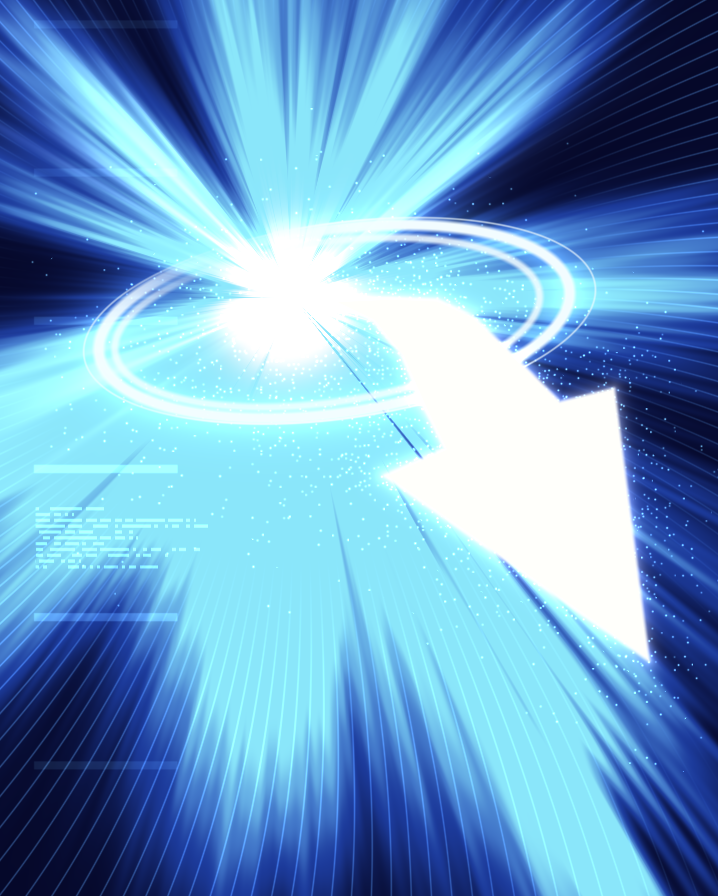
Reproduce this background procedurally as a Shadertoy shader.

```glsl
// A burst of blue light beams with a glowing tilted ring and a white arrow.
// Beams are soft lobes in angle, broken up by polar noise; the total light
// is mapped through a navy-to-white ramp, then bright shapes are laid on top.

const vec2 BURST = vec2(.326, .668);  // units: canvas heights
const vec2 POOL = vec2(.285, .43);
const vec2 RING_CENTER = vec2(.379, .642);
const vec2 RING_RADII = vec2(.288, .109);
const float RING_TILT = .14;
const float LINE_COUNT = 188.;
const float BAR_SPACING = .1654;
const vec3 NAVY = vec3(.02, .03, .16);
const vec3 ROYAL = vec3(.11, .23, .61);
const vec3 AZURE = vec3(.26, .47, .79);
const vec3 SKY = vec3(.40, .69, .90);
const vec3 CYAN = vec3(.54, .90, .98);
const vec3 WARM_WHITE = vec3(1, 1, .985);

// Each beam: direction in degrees, angular width, strength, reach
const vec4 BEAMS[11] = vec4[11](
    vec4(98, 10, .60, .58), vec4(68, 11, .47, .70), vec4(43, 6, .66, .47),
    vec4(137, 8, .55, .49), vec4(159, 6, .42, .45), vec4(203, 10, .78, .52),
    vec4(225, 10, .45, .65), vec4(267, 12, .76, .64), vec4(300, 8, .84, .88),
    vec4(3, 10, .52, .58), vec4(326, 13, .27, .75));

const vec2 ARROW[13] = vec2[13](
    vec2(.371, .664), vec2(.436, .667), vec2(.488, .665), vec2(.527, .647),
    vec2(.563, .613), vec2(.625, .551), vec2(.685, .566), vec2(.724, .263),
    vec2(.430, .469), vec2(.497, .499), vec2(.475, .544), vec2(.449, .603),
    vec2(.417, .642));

float hash(vec2 p) {
    vec3 q = fract(p.xyx * .1031);
    q += dot(q, q.yzx + 33.33);
    return fract((q.x + q.y) * q.z);
}

// Value noise around the burst, seamless over one turn
float polarNoise(float turn, float r, float count) {
    vec2 p = vec2(turn * count, r * 4.), i = floor(p), f = fract(p);
    f = f * f * (3. - 2. * f);
    vec2 a = vec2(mod(i.x, count), i.y), b = vec2(mod(i.x + 1., count), i.y), up = vec2(0, 1);
    return mix(mix(hash(a), hash(b), f.x), mix(hash(a + up), hash(b + up), f.x), f.y);
}

vec3 lightRamp(float v) {
    vec3 c = mix(NAVY, ROYAL, smoothstep(0., .25, v));
    c = mix(c, AZURE, smoothstep(.22, .40, v));
    c = mix(c, SKY, smoothstep(.38, .54, v));
    c = mix(c, CYAN, smoothstep(.52, .70, v));
    return mix(c, vec3(1), smoothstep(.80, 1.25, v));
}

float arrowDistance(vec2 p) {
    float d = 1e3, side = 1.;
    for (int i = 0, j = 12; i < 13; j = i, i++) {
        vec2 e = ARROW[j] - ARROW[i], w = p - ARROW[i];
        vec2 b = w - e * clamp(dot(w, e) / dot(e, e), 0., 1.);
        d = min(d, dot(b, b));
        bvec3 c = bvec3(p.y >= ARROW[i].y, p.y < ARROW[j].y, e.x * w.y > e.y * w.x);
        if (all(c) || !any(c)) side = -side;
    }
    return side * sqrt(d);
}

float ellipseDistance(vec2 q, vec2 radii) {
    float f = length(q / radii);
    return f * (f - 1.) / max(length(q / (radii * radii)), 1e-3);
}

float band(float d, float w, float soft) { return 1. - smoothstep(w - soft, w + soft, abs(d)); }
float lobe(float x, float width) { return exp(-x * x / (width * width)); }
float glow(vec2 v, float radius) { return lobe(length(v), radius); }

// Box from its center and half size
float box(vec2 p, vec2 c, vec2 h, float soft) {
    return band(p.x - c.x, h.x, soft) * band(p.y - c.y, h.y, soft);
}

void mainImage(out vec4 fragColor, in vec2 fragCoord) {
    float px = 1. / iResolution.y;
    vec2 p = fragCoord * px, v = p - BURST;
    float r = length(v), angle = atan(v.y, v.x), turn = angle / 6.28318 + .5;

    // Beams, streaks and the pool of light below the burst
    float light = .02;
    for (int i = 0; i < 11; i++) {
        vec4 b = BEAMS[i];
        float d = (mod(degrees(angle) - b.x + 180., 360.) - 180.) / b.y;
        light += b.z * exp(-.5 * d * d - pow(r / b.w, 4.));
    }
    float fine = polarNoise(turn, r, 190.);
    float streak = .4 * polarNoise(turn, r, 70.) + .35 * fine + .25 * polarNoise(turn, r, 430.);
    float lowerRight = lobe(angle + .75, .42);
    light += .36 * glow(v, .2) + .46 * glow(p - POOL, .165);
    light *= 1. + (streak - .48) * mix(1., 2.3, lowerRight);
    light = .8 * smoothstep(0., .8, light);
    light += .9 * glow(v + vec2(.008, .003), .062) + .16 * glow(v, .12);
    vec3 color = lightRamp(light);

    // Pale threads along three beams
    float threads = lobe(angle - 2.45, .25) + .6 * lobe(angle + 2.75, .18) + .6 * lobe(angle - .72, .16);
    color += vec3(.62, .68, .7) * threads * fine * fine * glow(v, .3);

    // Fine curved lines toward the borders
    float lineCell = (fract((turn + .03 * r * r) * LINE_COUNT) - .5) * r * 6.28318 / LINE_COUNT;
    color += .34 * SKY * band(lineCell, .0008, px) * smoothstep(.28, .55, r) * (1. - lowerRight);

    // Panel bars and abstract data dashes
    float row = mod(p.y - .4766 + .5 * BAR_SPACING, BAR_SPACING) - .5 * BAR_SPACING;
    float bars = box(vec2(p.x, row), vec2(.118, 0), vec2(.08, .0045), px);
    vec2 cell = p / vec2(.004, .0065);
    float dash = step(.3, hash(floor(cell))) * band(fract(cell.y) - .5, .25, .15);
    dash *= step(p.x, .08 + .16 * hash(vec2(floor(cell.y), 7)));
    dash *= box(p, vec2(.14, .4), vec2(.1, .036), px);
    color += CYAN * (.24 * bars + .32 * dash) * (.3 + .7 * lobe(p.y - .42, .18));

    // Scattered sparkles around the burst and arrow
    float arrow = arrowDistance(p);
    float dust = .9 * glow((p - vec2(.36, .6)) * vec2(1, 1.5), .19) + .9 * exp(-abs(arrow) / .03);
    for (float k = 0.; k < 3.; k++) {
        float size = .005 + .003 * k;
        vec2 id = floor(p / size) + 91. * k;
        vec2 spot = .25 + .5 * vec2(hash(id), hash(id + 17.));
        float lit = step(1. - .27 * dust, hash(id + 43.)) * (.3 + .6 * hash(id + 5.));
        color += CYAN * lit * glow((fract(p / size) - spot) * size, .0011);
    }

    // Tilted ring: outer hairline and two bright bands
    float cs = cos(RING_TILT), sn = sin(RING_TILT);
    vec2 q = mat2(cs, -sn, sn, cs) * (p - RING_CENTER);
    float fade = 1. - .85 * glow(q - vec2(-.12, .1), .09);
    float outer = ellipseDistance(q, RING_RADII);
    float middle = ellipseDistance(q + vec2(.006, 0), RING_RADII * vec2(.92, .94));
    float inner = ellipseDistance(q + vec2(.014, 0), RING_RADII * vec2(.83, .82));
    float ring = .65 * band(outer, .001, px) + band(middle, .006, .003) + .85 * band(inner, .004, .003);
    color += fade * .35 * CYAN * exp(-abs(middle) / .014);
    color = mix(color, vec3(.95, .99, 1), clamp(ring * fade, 0., 1.));

    // Arrow with a soft halo
    color += .45 * WARM_WHITE * exp(-max(arrow, 0.) / .007);
    color = mix(color, WARM_WHITE, 1. - smoothstep(-.002, .004, arrow));
    fragColor = vec4(clamp(color, 0., 1.), 1.);
}
```
